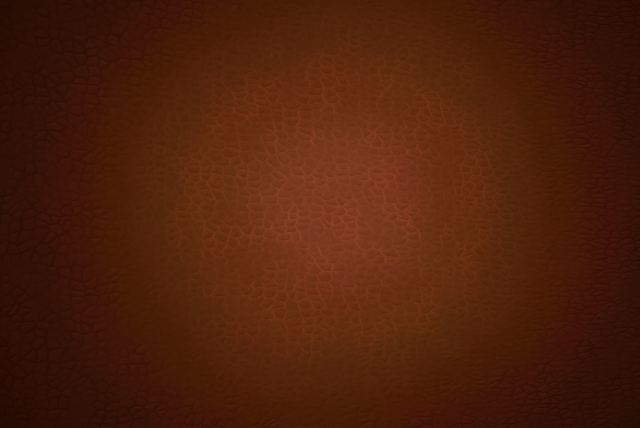
Reproduce this texture procedurally as a Shadertoy shader.

```glsl
vec2 hash22(vec2 p) {
    vec3 q = fract(vec3(p.xyx) * vec3(0.1031, 0.1030, 0.0973));
    q += dot(q, q.yzx + 33.33);
    return fract((q.xx + q.yz) * q.zy);
}

float valueNoise(vec2 p) {
    vec2 cell = floor(p);
    vec2 f = fract(p);
    f = f * f * (3.0 - 2.0 * f);
    float low = mix(hash22(cell).x, hash22(cell + vec2(1, 0)).x, f.x);
    float high = mix(hash22(cell + vec2(0, 1)).x, hash22(cell + vec2(1, 1)).x, f.x);
    return mix(low, high, f.y);
}

float fbm(vec2 p) {
    float sum = 0.0;
    float weight = 0.5;
    for (int i = 0; i < 4; i++) {
        sum += weight * valueNoise(p);
        p = mat2(1.6, 1.2, -1.2, 1.6) * p + 7.3;
        weight *= 0.5;
    }
    return sum / 0.9375;
}

// Distance to the nearest border between jittered cells
float cellBorder(vec2 p) {
    vec2 base = floor(p);
    vec2 f = fract(p);
    vec2 nearest = vec2(0.0);
    float best = 8.0;
    for (int y = -1; y <= 1; y++) {
        for (int x = -1; x <= 1; x++) {
            vec2 g = vec2(x, y);
            vec2 d = g + 0.1 + 0.8 * hash22(base + g) - f;
            if (dot(d, d) < best) {
                best = dot(d, d);
                nearest = d;
            }
        }
    }
    float border = 8.0;
    for (int y = -2; y <= 2; y++) {
        for (int x = -2; x <= 2; x++) {
            vec2 g = vec2(x, y);
            vec2 d = g + 0.1 + 0.8 * hash22(base + g) - f;
            vec2 gap = d - nearest;
            if (dot(gap, gap) > 0.0001)
                border = min(border, dot(0.5 * (d + nearest), normalize(gap)));
        }
    }
    return border;
}

// Wide, flat cells whose rows fan out toward the right
vec2 grainSpace(vec2 p) {
    vec2 warp = vec2(fbm(p * 9.0), fbm(p * 9.0 + 31.0)) - 0.5;
    p.y += 0.38 * (p.x - 0.65) * (p.y - 0.38);
    p += 0.035 * warp;
    return p * vec2(36.0, 55.0);
}

// Warm centre falling through brown and wine to a dark rim
vec3 hideColor(float r) {
    vec3 c = vec3(0.475, 0.220, 0.125);
    c = mix(c, vec3(0.385, 0.172, 0.062), smoothstep(0.06, 0.30, r));
    c = mix(c, vec3(0.320, 0.145, 0.045), smoothstep(0.28, 0.42, r));
    c = mix(c, vec3(0.280, 0.110, 0.020), smoothstep(0.40, 0.53, r));
    c = mix(c, vec3(0.252, 0.080, 0.035), smoothstep(0.51, 0.63, r));
    c = mix(c, vec3(0.200, 0.067, 0.020), smoothstep(0.61, 0.73, r));
    return mix(c, vec3(0.140, 0.042, 0.014), smoothstep(0.72, 0.98, r));
}

void mainImage(out vec4 fragColor, in vec2 fragCoord) {
    vec2 p = fragCoord / iResolution.y;
    float pixel = 1.0 / iResolution.y;

    // Soft pool of light with an uneven outline
    vec2 fromLight = p - vec2(0.78, 0.53);
    float radius = length(fromLight * vec2(0.98, 1.03));
    radius += 0.07 * (fbm(p * 3.0 + 4.0) - 0.5);
    vec3 color = hideColor(radius);

    // Faint red and olive blotches
    float tint = fbm(p * 5.0 + 17.0) - 0.5;
    color *= 1.0 + tint * vec3(0.06, -0.14, 0.16);

    // Creases, and the slope of the pebbles beside them
    vec2 lightStep = vec2(-0.0012, 0.0028);
    float border = cellBorder(grainSpace(p));
    float borderLit = cellBorder(grainSpace(p + lightStep));
    float soft = 0.10 + 28.0 * pixel;
    float depth = 0.35 + 0.65 * smoothstep(0.3, 0.7, fbm(p * 22.0));
    float crease = (1.0 - smoothstep(0.0, soft, border)) * depth;
    float slope = smoothstep(0.0, 0.36, border) - smoothstep(0.0, 0.36, borderLit);

    // Pale creases in the light, dark ones toward the rim
    float glow = 1.0 - smoothstep(0.30, 0.68, radius);
    float shade = 1.0 + 0.13 * slope * depth;
    shade += crease * mix(-0.16, 0.17, glow);

    // Fine pores
    shade += 0.12 * (fbm(p * 130.0) - 0.5);
    fragColor = vec4(clamp(color * shade, 0.0, 1.0), 1.0);
}
```
